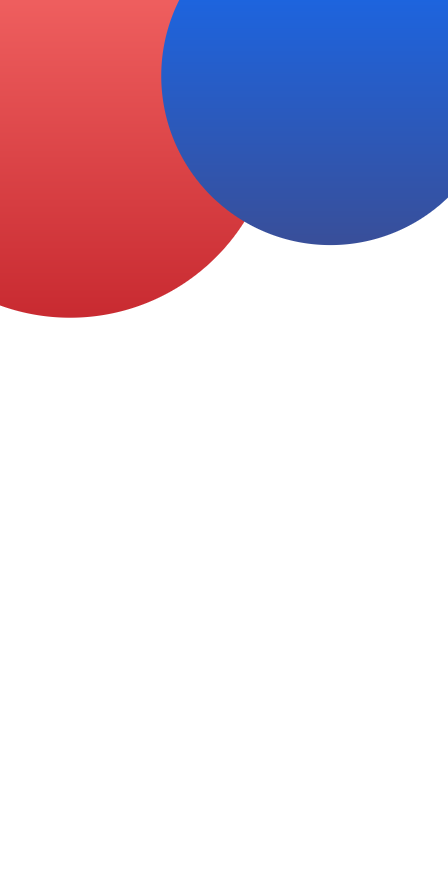
A Shadertoy shader for this background:

```glsl
// Lengths are in canvas widths, measured from the lower left
const vec2  RED_CENTER  = vec2(0.1565, 1.7510);
const float RED_RADIUS  = 0.4602;
const vec2  BLUE_CENTER = vec2(0.7375, 1.8305);
const float BLUE_RADIUS = 0.3776;
const float CANVAS_TOP  = 2.0;

const vec3 PAPER       = vec3(1.0);
const vec3 RED_TOP     = vec3(0.935, 0.370, 0.370);
const vec3 RED_BOTTOM  = vec3(0.785, 0.165, 0.190);
const vec3 BLUE_TOP    = vec3(0.115, 0.392, 0.870);
const vec3 BLUE_BOTTOM = vec3(0.222, 0.308, 0.600);

// Antialiased disc coverage
float discMask(vec2 p, vec2 center, float radius, float pixel) {
    float dist = length(p - center) - radius;
    return clamp(0.5 - dist / pixel, 0.0, 1.0);
}

// Vertical blend from the lowest point of a disc to the canvas top
vec3 discColor(float y, vec2 center, float radius, vec3 bottom, vec3 top) {
    float lowest = center.y - radius;
    float t = clamp((y - lowest) / (CANVAS_TOP - lowest), 0.0, 1.0);
    return mix(bottom, top, t);
}

void mainImage(out vec4 fragColor, in vec2 fragCoord) {
    float pixel = 1.0 / iResolution.x;
    // Scale both axes by width and keep the discs tied to the top edge
    vec2 p = fragCoord * pixel;
    p.y += CANVAS_TOP - iResolution.y * pixel;

    vec3 red  = discColor(p.y, RED_CENTER, RED_RADIUS, RED_BOTTOM, RED_TOP);
    vec3 blue = discColor(p.y, BLUE_CENTER, BLUE_RADIUS, BLUE_BOTTOM, BLUE_TOP);

    // Paper, then the red disc, then the blue disc in front
    vec3 color = PAPER;
    color = mix(color, red, discMask(p, RED_CENTER, RED_RADIUS, pixel));
    color = mix(color, blue, discMask(p, BLUE_CENTER, BLUE_RADIUS, pixel));

    fragColor = vec4(color, 1.0);
}
```
